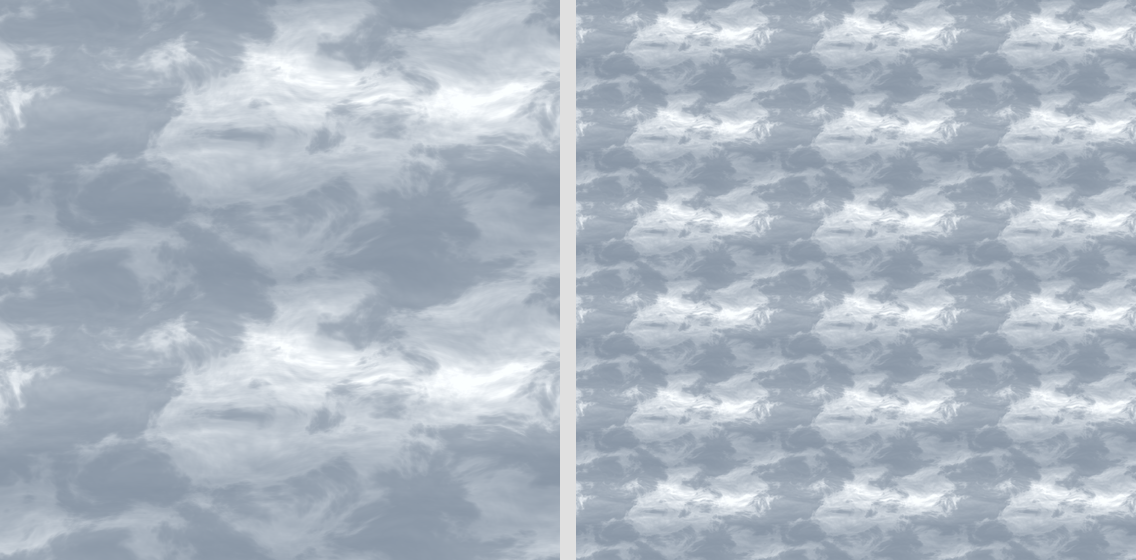
Left, the tile; right, the same tile 3 across and 3 down.
Write a three.js fragment shader that draws this texture.

```glsl
#define SHADOW_COLOR vec3(0.50, 0.555, 0.62)
#define LIGHT_COLOR vec3(0.985, 1.0, 1.01)
#define MID_LIGHT 0.30
#define CONTRAST 0.60
#define BAND_HEIGHT 0.68
#define GLOW_CENTER vec2(0.60, 0.64)
#define CLOUD_CELLS vec2(3.0, 3.0)
#define STREAK_CELLS vec2(2.0, 6.0)
#define WARP vec2(0.06, 0.07)
#define GAIN 0.55
#define TAU 6.2831853

varying vec2 vUv;

float hash(vec2 p) {
  vec3 q = fract(vec3(p.xyx) * 0.1031);
  q += dot(q, q.yzx + 33.33);
  return fract((q.x + q.y) * q.z);
}

// Slope of a wrapped lattice corner, projected on the offset from it
float corner(vec2 cell, vec2 offset, vec2 cells) {
  float angle = TAU * hash(mod(cell, cells) + 7.31 * cells);
  return dot(vec2(cos(angle), sin(angle)), offset);
}

// Gradient noise that repeats after the given number of cells
float noise(vec2 p, vec2 cells) {
  vec2 i = floor(p);
  vec2 f = p - i;
  vec2 u = f * f * f * (f * (f * 6.0 - 15.0) + 10.0);
  vec2 e = vec2(1.0, 0.0);
  float low = mix(corner(i, f, cells), corner(i + e.xy, f - e.xy, cells), u.x);
  float high = mix(corner(i + e.yx, f - e.yx, cells), corner(i + e.xx, f - e.xx, cells), u.x);
  return mix(low, high, u.y);
}

float fbm(vec2 p, vec2 cells) {
  float sum = 0.0;
  float amp = 1.0;
  for (int i = 0; i < 6; i++) {
    sum += amp * noise(p * cells, cells);
    p += vec2(0.37, 0.23);
    cells *= 2.0;
    amp *= GAIN;
  }
  return sum;
}

// Rounded lobes with creases between them
float billow(vec2 p, vec2 cells) {
  float sum = 0.0;
  float amp = 1.0;
  for (int i = 0; i < 4; i++) {
    sum += amp * (abs(noise(p * cells, cells)) - 0.2);
    p += vec2(0.19, 0.41);
    cells *= 2.0;
    amp *= GAIN;
  }
  return sum;
}

float cloudMass(vec2 p) {
  return fbm(p, CLOUD_CELLS) + 0.55 * billow(p, vec2(4.0, 3.0) * CLOUD_CELLS);
}

void main() {
  // Two sky layers are stacked in the tile
  vec2 p = vec2(vUv.x, 2.0 * vUv.y);
  vec2 warpCells = vec2(6.0, 5.0);
  vec2 warp = vec2(noise(p * warpCells, warpCells), noise((p + 0.57) * warpCells, warpCells));
  vec2 q = p + WARP * warp;

  // Bright horizon band and the opening in it
  float band = cos(TAU * (p.y - BAND_HEIGHT));
  vec2 around = cos(TAU * (p - GLOW_CENTER)) - 1.0;
  float glow = exp(dot(around, vec2(1.6, 3.0)));

  // Cloud cover, lit from above
  float mass = cloudMass(q);
  float relief = mass - cloudMass(q + vec2(0.005, 0.024));
  float cover = smoothstep(-0.20, 0.20, mass - 0.06 * band - 0.15 * glow);

  // Thin veils stretched along the horizon
  float streaks = fbm(q + vec2(0.71, 0.29), STREAK_CELLS);

  float tone = 0.65 * band + 0.65 * glow - 0.08;
  tone += 1.65 * (0.5 - cover) + 1.1 * streaks + 0.9 * relief;

  float light = clamp(MID_LIGHT * exp(CONTRAST * tone), 0.0, 1.0);
  gl_FragColor = vec4(mix(SHADOW_COLOR, LIGHT_COLOR, light), 1.0);
}
```
